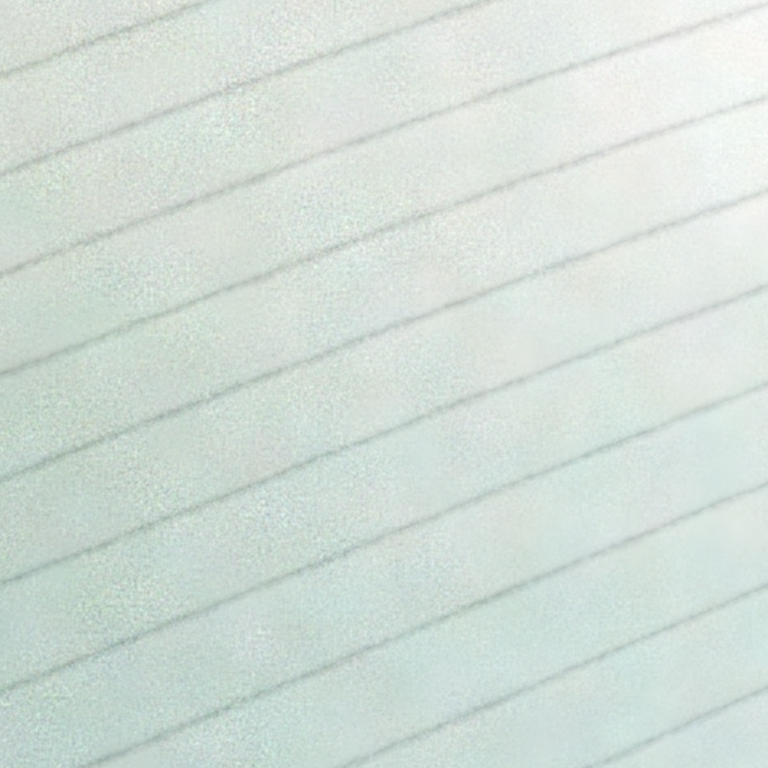
Give the GLSL for this texture, as a Shadertoy shader.

```glsl
// Pale painted planks with thin slanted grooves, soft light from the upper right and fine mottled grain.

vec2 hashGradient(vec2 cell) {
    vec3 p = fract(cell.xyx * vec3(0.1031, 0.1030, 0.0973));
    p += dot(p, p.yzx + 33.33);
    float angle = 6.2832 * fract((p.x + p.y) * p.z);
    return vec2(cos(angle), sin(angle));
}

// Gradient noise, roughly -0.7 to 0.7
float noise(vec2 p) {
    vec2 i = floor(p), f = p - i;
    vec2 u = f * f * f * (f * (f * 6.0 - 15.0) + 10.0);
    float a = dot(hashGradient(i), f);
    float b = dot(hashGradient(i + vec2(1, 0)), f - vec2(1, 0));
    float c = dot(hashGradient(i + vec2(0, 1)), f - vec2(0, 1));
    float d = dot(hashGradient(i + vec2(1, 1)), f - vec2(1, 1));
    return mix(mix(a, b, u.x), mix(c, d, u.x), u.y);
}

float fbm(vec2 p) {
    float sum = 0.0, amplitude = 0.6;
    for (int i = 0; i < 4; i++) {
        sum += amplitude * noise(p);
        p = mat2(1.6, 1.2, -1.2, 1.6) * p + 17.3;
        amplitude *= 0.6;
    }
    return sum;
}

// Continuous plank number, whole at each groove; y is the plank pitch there
vec2 plankCoord(vec2 uv) {
    // Grooves arch upward near the top and straighten toward the bottom
    float bow = mix(-0.010, 0.048, uv.y);
    float down = 1.0 - uv.y + bow * uv.x * (1.0 - uv.x);
    down += 0.002 * noise(uv * vec2(9.0, 7.0)) + 0.0015 * noise(uv * 40.0);
    // Groove n lies at start + linear * n + growth * n * n
    float start = mix(0.100, -0.226, uv.x);
    float linear = mix(0.1265, 0.114, uv.x);
    float growth = 0.0012;
    float pitch = sqrt(linear * linear + 4.0 * growth * (down - start));
    return vec2((pitch - linear) / (2.0 * growth), pitch);
}

void mainImage(out vec4 fragColor, in vec2 fragCoord) {
    vec2 uv = fragCoord / iResolution.xy;
    vec2 plank = plankCoord(uv);
    float across = fract(plank.x);
    float below = across * plank.y * 0.935;
    float above = (1.0 - across) * plank.y * 0.935;
    float groove = min(below, above);

    // Broad light over the wall
    vec3 lower = mix(vec3(0.752, 0.824, 0.800), vec3(0.822, 0.886, 0.868), uv.x);
    vec3 upper = mix(vec3(0.842, 0.874, 0.843), vec3(0.914, 0.929, 0.910), uv.x);
    vec3 color = mix(lower, upper, smoothstep(-0.05, 0.92, uv.y));
    vec2 toLight = uv - vec2(1.0, 0.93);
    color += vec3(0.052, 0.044, 0.052) * exp(-18.0 * dot(toLight, toLight));
    vec2 toShade = uv - vec2(0.0, 0.46);
    color -= vec3(0.034, 0.024, 0.038) * exp(-7.0 * dot(toShade, toShade));

    // Pink, green and blue blotches, shifted a little from plank to plank
    vec2 blotch = uv * vec2(6.0, 8.0) + floor(plank.x) * vec2(0.35, 0.0);
    color += vec3(0.036, -0.010, 0.008) * fbm(blotch + 4.0);
    color += vec3(-0.010, 0.006, 0.032) * fbm(blotch * 1.4 + 31.0);
    color += 0.036 * fbm(uv * 11.0 + 9.0);

    // Patchy grain, strongest on the left and fading to the lit side
    float patches = max(1.0 + 1.6 * fbm(uv * 8.0 + 52.0), 0.2);
    float wear = patches * mix(1.0, 0.38, smoothstep(0.3, 0.9, uv.x));
    float speck = noise(uv * 235.0) + 0.8 * noise(uv * 150.0 + 8.0);
    color += wear * (0.044 * speck + 0.03 * speck * abs(speck));
    color += wear * 0.022 * vec3(noise(uv * 90.0 + 3.0), noise(uv * 90.0 + 71.0), noise(uv * 90.0 + 133.0));

    // Rounded plank edges: lit below the groove, shaded above it
    color += 0.016 * exp(-below / 0.013) - 0.012 * exp(-above / 0.012);

    // Soft pale groove line, broken up along its length
    float pixel = 1.0 / min(iResolution.x, iResolution.y);
    float width = max(0.0040 + 0.0014 * noise(uv * 16.0 + 5.0), 0.7 * pixel);
    float depth = 0.086 + 0.035 * noise(uv * 20.0) + 0.060 * noise(uv * 95.0);
    depth *= mix(1.0, 0.88, uv.x);
    color -= depth * vec3(1.03, 1.0, 0.98) * exp(-0.5 * groove * groove / (width * width));

    fragColor = vec4(clamp(color, 0.0, 1.0), 1.0);
}
```
